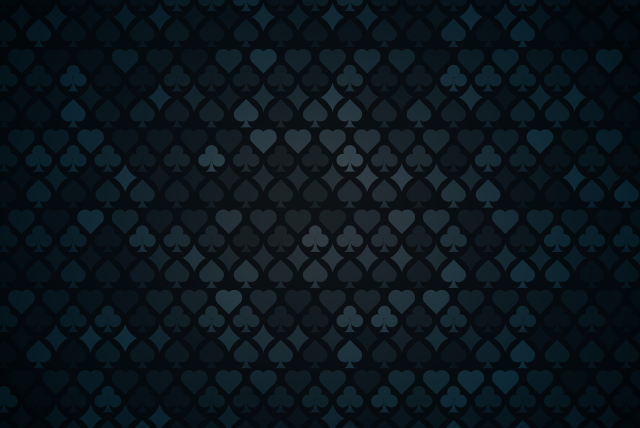
This pattern is drawn by a WebGL 1 fragment shader. Its source:

```glsl
precision highp float;
// Interlocking rows of hearts, clubs, diamonds and spades under a soft central glow.

uniform vec2 u_resolution;

float hash(vec2 p) {
  vec3 q = fract(p.xyx * 0.1031);
  q += dot(q, q.yzx + 33.33);
  return fract((q.x + q.y) * q.z);
}

// Unit heart with its tip at the origin
float heartShape(vec2 p) {
  p.x = abs(p.x);
  if (p.x + p.y > 1.0) return length(p - vec2(0.25, 0.75)) - 0.3536;
  vec2 notch = p - vec2(0.0, 1.0);
  vec2 side = p - 0.5 * max(p.x + p.y, 0.0);
  return sqrt(min(dot(notch, notch), dot(side, side))) * sign(p.x - p.y);
}

// Stem that flares toward its foot at y = 0
float stem(vec2 p) {
  float halfWidth = 0.03 + 0.13 * exp(-12.0 * max(p.y, 0.0));
  return max(0.75 * (abs(p.x) - halfWidth), max(-p.y, p.y - 0.4));
}

float heart(vec2 p) {
  return 0.64 * heartShape((p + vec2(0.0, 0.36)) / 0.64);
}

float club(vec2 p) {
  float top = length(p - vec2(0.0, 0.19)) - 0.185;
  float sides = length(vec2(abs(p.x) - 0.2, p.y + 0.06)) - 0.185;
  return min(min(top, sides), stem(p + vec2(0.0, 0.39)));
}

// Diamond with inward curved sides
float diamond(vec2 p) {
  p = abs(p);
  float arc = 0.733 - length(p - vec2(0.696, 0.641));
  return max(arc, max(p.x - 0.34, p.y - 0.41));
}

float spade(vec2 p) {
  float body = 0.59 * heartShape(vec2(p.x, 0.41 - p.y) / 0.59);
  return min(body, stem(p + vec2(0.0, 0.41)));
}

void main() {
  // One unit is the spacing between columns
  float unitsHigh = 12.38;
  vec2 p = (gl_FragCoord.xy - 0.5 * u_resolution) / u_resolution.y * unitsHigh;
  float pixel = unitsHigh / u_resolution.y;

  // Central light: neutral grey in the middle, deep teal outside
  vec2 c = (2.0 * gl_FragCoord.xy / u_resolution - 1.0) * vec2(1.0, 0.75);
  float glow = exp(-3.0 * dot(c, c));
  float vignette = 1.0 - 0.4 * smoothstep(0.6, 1.5, dot(c, c));
  vec3 dim = mix(vec3(0.012, 0.058, 0.082), vec3(0.10, 0.128, 0.142), glow);
  vec3 bright = mix(vec3(0.025, 0.14, 0.195), vec3(0.23, 0.28, 0.305), glow);
  vec3 color = mix(vec3(0.010, 0.038, 0.055), vec3(0.05, 0.066, 0.076), glow);

  // Each suit has its own lattice, alternate suits shifted by half a column
  vec2 cell = vec2(1.0, 2.322);
  for (int suit = 0; suit < 4; suit++) {
    float k = float(suit);
    vec2 q = p - vec2(0.363 - 0.5 * mod(k, 2.0), 0.0);
    float d;
    vec2 id;
    if (suit == 0) q.y += 0.218;
    else if (suit == 1) q.y += 0.706;
    else if (suit == 2) q.y += 1.27;
    else q.y += 1.727;
    id = floor(q / cell + 0.5);
    q -= id * cell;
    if (suit == 0) d = heart(q);
    else if (suit == 1) d = club(q);
    else if (suit == 2) d = diamond(q);
    else d = spade(q);

    // Uneven brightness from symbol to symbol
    float h = hash(id * vec2(1.0, 4.0) + vec2(57.0, 83.0 + k));
    vec3 tint = mix(dim, bright, h * h);
    color = mix(color, tint, clamp(0.5 - d / pixel, 0.0, 1.0));
  }

  gl_FragColor = vec4(color * vignette, 1.0);
}
```
